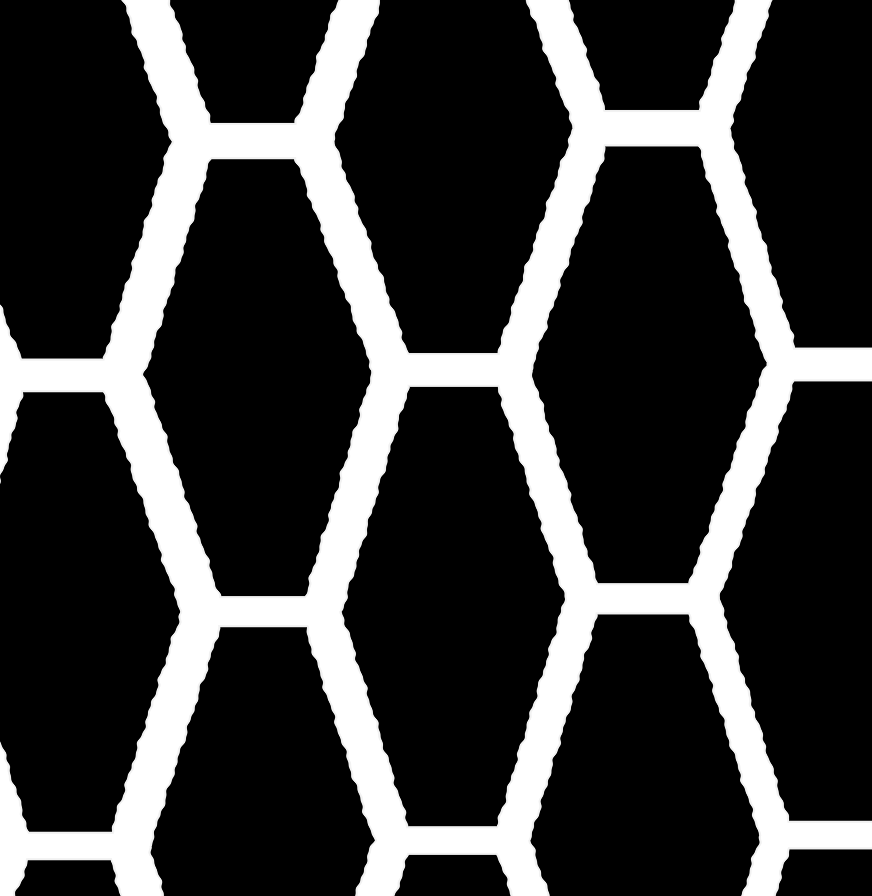
This pattern is drawn by a Shadertoy shader. Its source:

```glsl
// White wire netting of tall, slightly uneven hexagons on black.

const vec3 GROUND = vec3(0.0);
const vec3 WIRE = vec3(1.0);
const vec3 WIRE_RIM = vec3(0.95);

const vec2 ORIGIN = vec2(0.505, 0.587);   // centre of the middle bar
const vec2 PITCH = vec2(0.2176, 0.2626);  // half a repeat across and up
const float BAR_HALF = 0.0658;            // half length of a flat bar
const float TILT = 0.0235;                // rise of the rows to the right
const float TILT_ALTERNATE = 0.0095;      // change of rise on every other row
const float SPREAD = 0.026;               // sideways stretch, varies by row
const float SPREAD_RATE = 1.2;
const float BAR_WIDTH = 0.0368;
const float BAR_TAPER = 0.011;            // bars thicken upward
const float STRAND_WIDTH = 0.0435;
const float STRAND_TAPER = 0.016;         // strands thin toward the right
const float RIM = 0.0024;
const float ROUGHNESS = 0.0011;

float segmentDistance(vec2 p, vec2 a, vec2 b) {
    vec2 pa = p - a, ba = b - a;
    return length(pa - ba * clamp(dot(pa, ba) / dot(ba, ba), 0.0, 1.0));
}

// Centre of the flat bar at a lattice index whose column + row is even.
vec2 barCentre(vec2 id) {
    vec2 offset = id * PITCH;
    float parity = mod(id.y, 2.0) * 2.0 - 1.0;
    offset.y += offset.x * (TILT + TILT_ALTERNATE * parity);
    offset.x *= 1.0 + SPREAD * sin(SPREAD_RATE * id.y);
    return ORIGIN + offset;
}

// Layered sines that roughen the strands and leave the bars straight.
float edgeWobble(vec2 p) {
    return ROUGHNESS * (sin(151.0 * p.y + 47.0 * p.x)
                      + 0.6 * sin(293.0 * p.y - 83.0 * p.x + 1.7)
                      + 0.5 * sin(517.0 * p.y + 61.0 * p.x + 4.1));
}

// Signed distance to the netting, negative inside the wire.
float netDistance(vec2 p) {
    vec2 rough = p + vec2(edgeWobble(p), 0.0);
    vec2 nearest = round((p - ORIGIN) / PITCH);
    float bars = 1e3, strands = 1e3;
    vec2 halfBar = vec2(BAR_HALF, 0.0);

    for (int row = -2; row <= 2; row++) {
        for (int col = -2; col <= 1; col++) {
            vec2 id = nearest + vec2(col, row);
            if (mod(id.x + id.y, 2.0) > 0.5) continue;
            vec2 centre = barCentre(id);
            vec2 tip = centre + halfBar;
            bars = min(bars, segmentDistance(p, centre - halfBar, tip));

            // Two strands fork from the right end of each bar.
            for (float side = -1.0; side <= 1.0; side += 2.0) {
                vec2 next = barCentre(id + vec2(1.0, side)) - halfBar;
                strands = min(strands, segmentDistance(rough, tip, next));
            }
        }
    }

    float barWidth = BAR_WIDTH + BAR_TAPER * (p.y - 0.5);
    float strandWidth = STRAND_WIDTH - STRAND_TAPER * (p.x - 0.5)
                      + 0.004 * (p.y - 0.5);
    return min(bars - 0.5 * barWidth, strands - 0.5 * strandWidth);
}

void mainImage(out vec4 fragColor, in vec2 fragCoord) {
    vec2 p = fragCoord / iResolution.y;
    float pixel = 1.0 / iResolution.y;
    float d = netDistance(p);

    // Off-white rim around a pure white core.
    float core = smoothstep(-0.5 * pixel, 0.5 * pixel, -d - RIM);
    float cover = smoothstep(-0.6 * pixel, 0.6 * pixel, -d);
    vec3 color = mix(GROUND, mix(WIRE_RIM, WIRE, core), cover);
    fragColor = vec4(color, 1.0);
}
```
